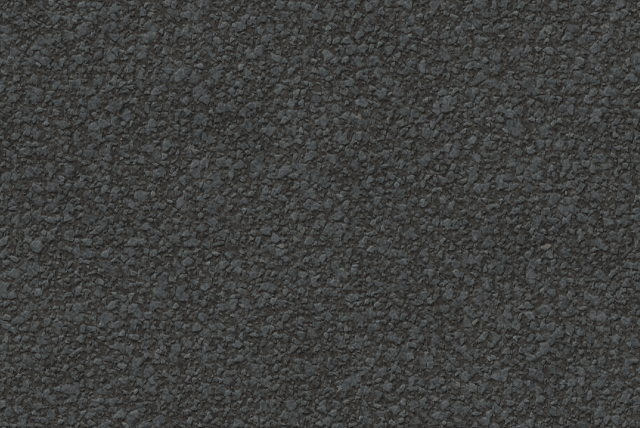
Reproduce this texture procedurally as a WebGL 1 fragment shader.

```glsl
precision highp float;
uniform vec2 u_resolution;

float hash(vec2 p) {
  vec3 q = fract(p.xyx * 0.1031);
  q += dot(q, q.yzx + 33.33);
  return fract((q.x + q.y) * q.z);
}

float noise(vec2 p) {
  vec2 i = floor(p), f = fract(p);
  f = f * f * (3.0 - 2.0 * f);
  float low = mix(hash(i), hash(i + vec2(1.0, 0.0)), f.x);
  float high = mix(hash(i + vec2(0.0, 1.0)), hash(i + 1.0), f.x);
  return mix(low, high, f.y);
}

// Rounded, irregular pebbles: x is height, y is a random tint
vec2 pebbles(vec2 p) {
  vec2 cell = floor(p), best = vec2(0.0);
  for (int j = -1; j <= 1; j++) {
    for (int i = -1; i <= 1; i++) {
      vec2 id = cell + vec2(float(i), float(j));
      vec2 jitter = vec2(hash(id + 11.3), hash(id + 47.9));
      vec2 d = p - id - mix(vec2(0.1), vec2(0.9), jitter);
      float turn = 6.2832 * hash(id + 83.1);
      float c = cos(turn), s = sin(turn);
      d = mat2(c, s, -s, c) * d * vec2(0.9, 1.25);
      float angle = atan(d.y, d.x + 0.0001);
      float lobes = 1.0 + 0.12 * cos(3.0 * angle + turn) + 0.06 * cos(5.0 * angle);
      float size = hash(id + 131.7);
      float radius = mix(0.3, 0.68, size * size);
      float height = 1.0 - smoothstep(0.5, 1.0, length(d) * lobes / radius);
      height *= 0.6 + 0.4 * hash(id + 171.3);
      if (height > best.x) best = vec2(height, hash(id + 211.9));
    }
  }
  return best;
}

// Large stones bedded in smaller chips: height, stone tint, chip tint
vec3 surface(vec2 p) {
  p += 0.006 * (vec2(noise(p * 90.0), noise(p * 90.0 + 57.0)) - 0.5);
  vec2 stone = pebbles(p * 40.0 + 5.0);
  vec2 chip = pebbles(p * 76.0 + 300.0);
  float height = max(stone.x, 0.65 * chip.x) + 0.25 * (noise(p * 130.0) - 0.5);
  return vec3(height, stone.x > 0.65 * chip.x ? stone.y : 0.5, chip.y * step(0.25, chip.x));
}

void main() {
  vec2 p = gl_FragCoord.xy / u_resolution.y;
  vec3 ground = surface(p);

  // Light from above leaves a shadow beneath each stone
  float slope = ground.x - surface(p + vec2(-0.0015, 0.0038)).x;
  float grit = 0.6 * noise(p * 290.0) + 0.4 * noise(p * 170.0 + 40.0) - 0.5;
  float patches = noise(p * 7.0) - 0.5;

  float tone = 0.213 + 0.095 * ground.x + 0.1 * slope + 0.17 * grit;
  tone += 0.04 * (ground.y - 0.5) * ground.x + 0.02 * patches;

  // Warm binder in the gaps, cool grey on the stones
  vec3 tint = mix(vec3(1.02, 1.0, 0.95), vec3(0.97, 1.01, 1.02), smoothstep(0.1, 0.7, ground.x));
  vec3 color = max(tone, 0.12) * tint;

  // A few pale mineral flecks
  float fleck = smoothstep(0.992, 0.997, ground.z) * smoothstep(0.2, 0.6, ground.x);
  color = mix(color, vec3(0.48, 0.46, 0.42), 0.6 * fleck);
  gl_FragColor = vec4(color, 1.0);
}
```
